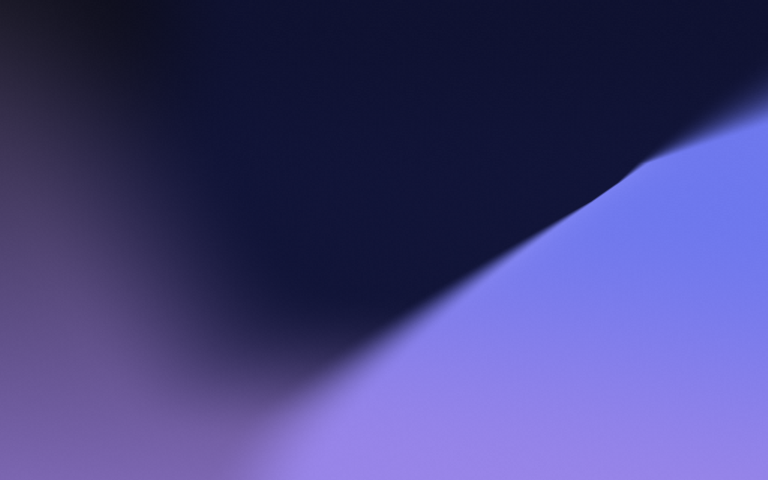
Reproduce this background procedurally as a Shadertoy shader.

```glsl
// Soft violet haze and a glowing blue-lilac sheet curving around a dark navy hollow.

#define NAVY        vec3(0.067, 0.080, 0.218)
#define NIGHT       vec3(0.060, 0.062, 0.130)
#define HAZE_LOW    vec3(0.485, 0.400, 0.695)
#define HAZE_HIGH   vec3(0.130, 0.120, 0.175)
#define SHEET_LILAC vec3(0.595, 0.520, 0.910)
#define SHEET_BLUE  vec3(0.430, 0.470, 0.930)
#define EDGE_BLUR   0.003
#define CORNER      0.08
#define GRAIN       0.008

float hash(vec2 p) {
    return fract(sin(dot(p, vec2(127.1, 311.7))) * 43758.5453);
}

float smoothMax(float a, float b, float k) {
    return 0.5 * (a + b + sqrt((a - b) * (a - b) + k * k));
}

// Horizontal offset from the sheet's curved rim, positive inside.
float sheetOffset(vec2 p) {
    return p.x - 0.4 - pow(max(p.y, 0.0) / 1.188, 1.385);
}

// The rim is crisp in the middle and softens toward both ends.
float sheetMask(float offset, float y) {
    float lowBlur = 0.13 * clamp((0.58 - y) / 0.45, 0.0, 1.0);
    float outer = EDGE_BLUR + lowBlur + 0.3 * max(y - 0.62, 0.0);
    float inner = EDGE_BLUR + 0.1 * lowBlur + 1.05 * max(y - 0.66, 0.0);
    return smoothstep(-outer, inner, offset);
}

// Haze wraps the hollow from a slanted left side and a level floor.
float hazeMask(vec2 p) {
    float leftSide = 0.208 + 0.29 * (0.58 - p.y) - p.x;
    float floorSide = 0.26 - p.y;
    return smoothstep(-0.12, 0.20, smoothMax(leftSide, floorSide, CORNER));
}

void mainImage(out vec4 fragColor, in vec2 fragCoord) {
    vec2 p = fragCoord / iResolution.xy;

    // Dark hollow, more neutral in the upper left and dimmer along the top
    float corner = smoothstep(0.55, 1.0, p.y) * (1.0 - smoothstep(0.12, 0.32, p.x));
    vec3 color = mix(NAVY, NIGHT, corner);
    color *= 1.0 - 0.13 * smoothstep(0.6, 1.0, p.y);

    // Violet haze
    color = mix(color, mix(HAZE_LOW, HAZE_HIGH, p.y), hazeMask(p));

    // Luminous sheet with a faint bright rim
    float offset = sheetOffset(p);
    float blueness = smoothstep(0.0, 0.7, p.y + 0.25 * (p.x - 0.5));
    vec3 sheet = mix(SHEET_LILAC, SHEET_BLUE, blueness);
    float rimSpan = smoothstep(0.3, 0.5, p.y) * (1.0 - smoothstep(0.62, 0.72, p.y));
    sheet += vec3(0.05, 0.04, 0.02) * rimSpan * exp(-abs(offset) / 0.025);
    color = mix(color, sheet, sheetMask(offset, p.y));

    // Fine grain against banding
    color += GRAIN * (hash(floor(p * vec2(512.0, 320.0))) - 0.5);
    fragColor = vec4(color, 1.0);
}
```
